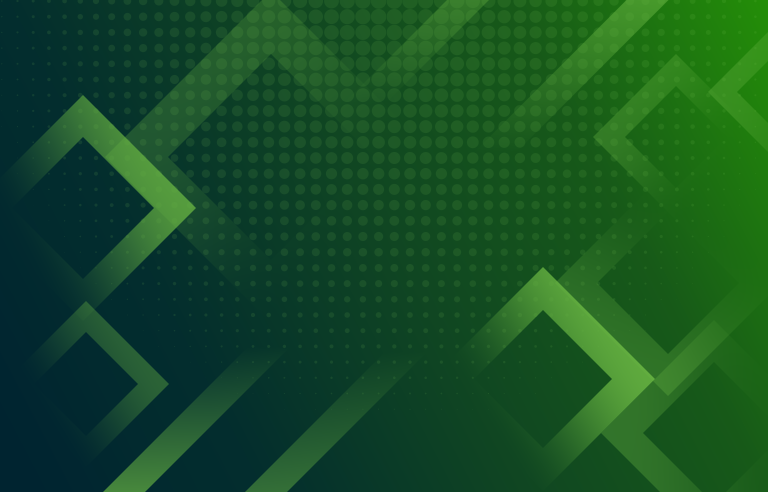
Give the GLSL for this background, as a Shadertoy shader.

```glsl
// Green gradient backdrop with halftone dots, fading diamond frames and diagonal bands.

const vec2 CANVAS = vec2(7.68, 4.92);
const vec3 GLOW = vec3(0.41, 0.71, 0.26);

// Antialiased coverage of a signed distance
float cover(float d) {
    return clamp(0.5 - d * iResolution.x / CANVAS.x, 0.0, 1.0);
}

// Dark teal on the left to vivid green in the upper right corner
vec3 backdrop(vec2 p) {
    float t = dot(p / CANVAS, vec2(0.75, 0.25));
    vec3 col = mix(vec3(0.0, 0.14, 0.19), vec3(0.01, 0.175, 0.18), smoothstep(0.0, 0.25, t));
    col = mix(col, vec3(0.06, 0.27, 0.135), clamp((t - 0.25) / 0.25, 0.0, 1.0));
    col = mix(col, vec3(0.09, 0.35, 0.095), clamp((t - 0.5) / 0.25, 0.0, 1.0));
    return mix(col, vec3(0.14, 0.56, 0.03), clamp((t - 0.75) / 0.25, 0.0, 1.0));
}

// Dot grid whose radius shrinks away from the top centre
float halftone(vec2 p) {
    const float pitch = 0.157;
    vec2 origin = vec2(0.018, 4.91);
    vec2 cell = floor((p - origin) / pitch + 0.5);
    vec2 center = origin + cell * pitch;
    float falloff = length((center - vec2(3.9, 4.92)) / vec2(4.1, 4.25));
    float radius = 0.078 * (1.0 - pow(falloff, 1.5));
    return radius > 0.0 ? cover(length(p - center) - radius) : 0.0;
}

// Hollow diamond, brightest towards the given direction
vec3 frame(vec3 col, vec2 p, vec2 center, float radius, float wall, vec2 toward, float alpha) {
    vec2 q = p - center;
    float d = abs(q.x) + abs(q.y) - radius;
    float shape = cover(max(d, -d - wall) * 0.7071);
    float fade = smoothstep(-0.6, 0.8, dot(q / radius, toward));
    return mix(col, GLOW, shape * fade * alpha);
}

// Rising diagonal band that fades from one height to another
vec3 band(vec3 col, vec2 p, float offset, float brightY, float clearY, float alpha) {
    float shape = cover((abs(p.x - p.y - offset) - 0.21) * 0.7071);
    float fade = clamp((clearY - p.y) / (clearY - brightY), 0.0, 1.0);
    return mix(col, GLOW, shape * fade * alpha);
}

void mainImage(out vec4 fragColor, in vec2 fragCoord) {
    vec2 p = fragCoord / iResolution.xy * CANVAS;

    vec3 col = backdrop(p);
    col = mix(col, vec3(0.5, 0.8, 0.35), 0.115 * halftone(p));

    // Bands at the bottom and top edges
    col = band(col, p, 1.24, 0.0, 1.45, 0.68);
    col = band(col, p, 2.66, 0.0, 1.4, 0.48);
    col = band(col, p, 1.555, 4.92, 3.4, 0.55);
    col = band(col, p, -0.24, 4.92, 3.9, 0.35);

    // Frames on the right
    col = frame(col, p, vec2(7.14, 0.59), 1.13, 0.42, vec2(-0.9, -0.1), 0.36);
    col = frame(col, p, vec2(6.68, 2.09), 1.13, 0.42, vec2(-0.5, -0.8), 0.32);
    col = frame(col, p, vec2(6.76, 3.55), 0.83, 0.32, vec2(-0.8, 0.5), 0.34);
    col = frame(col, p, vec2(7.91, 4.0), 0.83, 0.29, vec2(-0.9, 0.2), 0.34);
    col = frame(col, p, vec2(5.43, 1.13), 1.12, 0.43, vec2(0.8, 0.5), 0.88);

    // Frames on the left
    col = frame(col, p, vec2(0.83, 2.84), 1.13, 0.42, vec2(0.8, 0.4), 0.76);
    col = frame(col, p, vec2(2.71, 3.35), 1.66, 0.63, vec2(-0.8, 0.6), 0.28);
    col = frame(col, p, vec2(0.86, 1.08), 0.83, 0.31, vec2(0.8, 0.5), 0.4);

    fragColor = vec4(col, 1.0);
}
```
